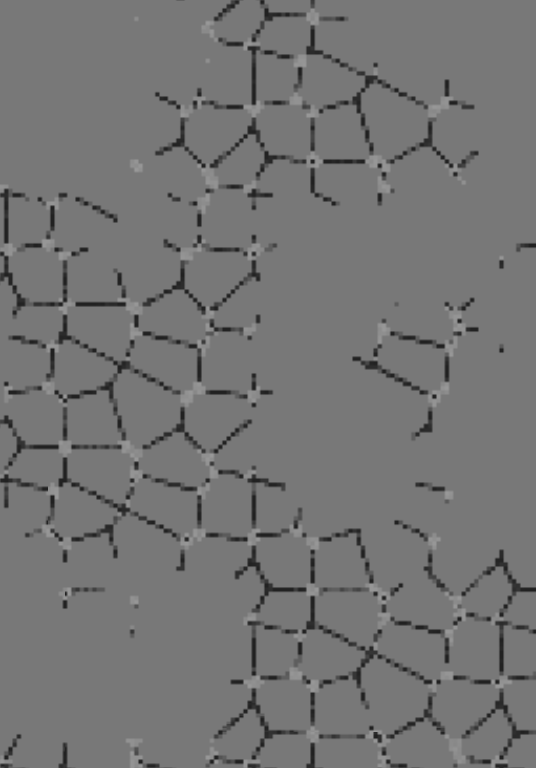
Reproduce this texture map procedurally as a WebGL 1 fragment shader.

```glsl
precision highp float;
// Flat grey stone with patches of coarse-texel cracks and pale chips at their junctions.
uniform vec2 u_resolution;

const float TEXELS_HIGH = 183.0;            // texel rows over the canvas height
const vec2 CELL_SIZE = vec2(14.75, 11.4);   // mean stone size in texels
const vec2 TILE_CELLS = vec2(4.0, 3.0);     // stones per repeating tile
const float JITTER = 0.82;

const float STONE = 0.47;
const float CRACK_DARK = 0.13;
const float CRACK_PALE = 0.37;
const float CHIP = 0.56;

float hash(vec2 p) {
  return fract(sin(dot(p, vec2(127.1, 311.7))) * 43758.545);
}

float valueNoise(vec2 p) {
  vec2 i = floor(p);
  vec2 f = fract(p);
  f = f * f * (3.0 - 2.0 * f);
  float low = mix(hash(i), hash(i + vec2(1.0, 0.0)), f.x);
  float high = mix(hash(i + vec2(0.0, 1.0)), hash(i + vec2(1.0, 1.0)), f.x);
  return mix(low, high, f.y);
}

// Wraps a cell index so that the stones repeat tile by tile.
vec2 wrapCell(vec2 cell) {
  return floor(mod(cell + 0.5, TILE_CELLS));
}

// Stone centre in texels, relative to the given grid position.
vec2 siteOffset(vec2 cell, vec2 gridPos) {
  vec2 id = wrapCell(cell);
  vec2 shift = vec2(hash(id + 3.7), hash(id + 19.3)) - 0.5;
  return (cell + 0.5 + JITTER * shift - gridPos) * CELL_SIZE;
}

// Returns nearest and second nearest border distance, and a key for the junction.
vec3 stoneBorders(vec2 p) {
  vec2 gridPos = p / CELL_SIZE;
  vec2 base = floor(gridPos);
  vec2 home = base;
  vec2 toHome = vec2(0.0);
  float best = 1e5;
  for (int y = -1; y <= 1; y++) {
    for (int x = -1; x <= 1; x++) {
      vec2 cell = base + vec2(float(x), float(y));
      vec2 offset = siteOffset(cell, gridPos);
      float d = dot(offset, offset);
      if (d < best) {
        best = d;
        toHome = offset;
        home = cell;
      }
    }
  }
  vec2 border = vec2(1e5);
  vec2 keys = vec2(0.0);
  for (int y = -2; y <= 2; y++) {
    for (int x = -2; x <= 2; x++) {
      if (x == 0 && y == 0) continue;
      vec2 cell = home + vec2(float(x), float(y));
      vec2 offset = siteOffset(cell, gridPos);
      float d = dot(0.5 * (toHome + offset), normalize(offset - toHome));
      float key = hash(wrapCell(cell) + 41.0);
      if (d < border.x) {
        border = vec2(d, border.x);
        keys = vec2(key, keys.x);
      } else if (d < border.y) {
        border.y = d;
        keys.y = key;
      }
    }
  }
  return vec3(border, fract(3.0 * (keys.x + keys.y + hash(wrapCell(home) + 41.0))));
}

// Where the cracks show: broad patches with a frayed rim, denser left of centre.
float crackCover(vec2 p) {
  float cover = 0.62 * valueNoise(p / 27.0 + 7.3);
  cover += 0.24 * valueNoise(p / 11.0 + 31.0);
  cover += 0.14 * valueNoise(p / 4.0 + 57.0);
  float column = (p.x / TEXELS_HIGH - 0.22) / 0.14;
  return cover + 0.13 * exp(-column * column);
}

float texelTone(vec2 texel) {
  vec2 p = texel + 0.5;
  if (crackCover(p) < 0.53) return STONE;
  vec3 border = stoneBorders(p);
  float grain = hash(texel + 0.31);
  bool chipped = border.z < 0.66;
  if (chipped && border.y < 1.45 && grain > 0.12) {
    return CHIP + 0.07 * (grain - 0.5);
  }
  if (!chipped && border.y < 1.0) return CRACK_DARK + 0.08 * grain;
  if (border.x > 0.54) return STONE;
  float fade = smoothstep(0.1, 0.55, border.x + 0.4 * (grain - 0.5));
  return mix(CRACK_DARK, CRACK_PALE, fade);
}

void main() {
  // Blend neighbouring texels over a narrow seam.
  vec2 p = gl_FragCoord.xy / u_resolution.y * TEXELS_HIGH - 0.5;
  vec2 i = floor(p);
  vec2 w = clamp((fract(p) - 0.5) * 2.0 + 0.5, 0.0, 1.0);
  float low = mix(texelTone(i), texelTone(i + vec2(1.0, 0.0)), w.x);
  float high = mix(texelTone(i + vec2(0.0, 1.0)), texelTone(i + vec2(1.0, 1.0)), w.x);
  gl_FragColor = vec4(vec3(mix(low, high, w.y)), 1.0);
}
```
